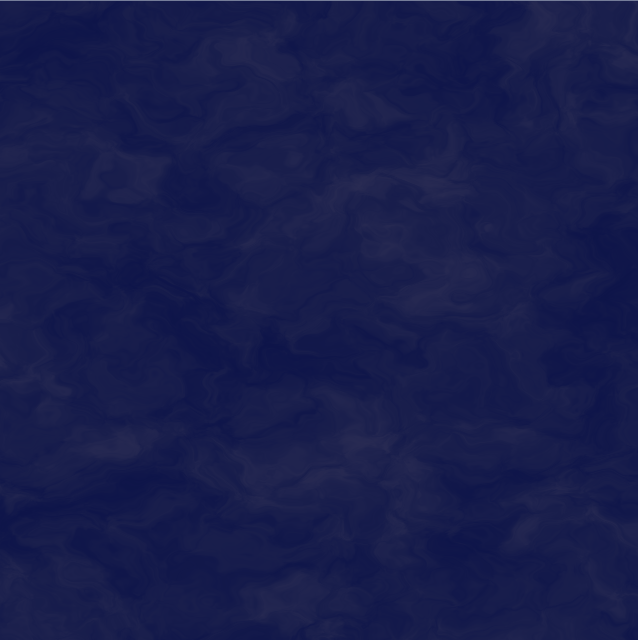
Reproduce this texture procedurally as a WebGL 1 fragment shader.

```glsl
precision highp float;
// Crumpled navy cloth: broad soft shading plus fine dark creases.
// Both come from gradient noise whose domain is bent by further noise,
// and the summed tone is mapped from deep navy to a greyer slate blue.

uniform vec2 u_resolution;

const vec3 DEEP_NAVY = vec3(0.052, 0.078, 0.287);
const vec3 MID_NAVY = vec3(0.100, 0.120, 0.300);
const vec3 SLATE_BLUE = vec3(0.162, 0.170, 0.325);
const vec3 EDGE_COLOR = vec3(0.46, 0.49, 0.60);

const vec2 STRETCH = vec2(0.85, 1.3);   // features run wider than tall
const float BROAD_SCALE = 3.2;
const float BROAD_GAIN = 0.50;
const float CREASE_SCALE = 9.0;
const float CREASE_GAIN = 0.72;
const float CREASE_MEAN = 0.46;
const float CREASE_FALLOFF = 0.64;
const float BEND_SCALE = 4.5;
const float BEND_AMOUNT = 0.11;
const float RIPPLE_SCALE = 15.0;
const float RIPPLE_AMOUNT = 0.032;
const float MEAN_TONE = 0.43;
const float EDGE_WIDTH = 0.002;

const mat2 OCTAVE_TURN = mat2(1.62, 1.18, -1.18, 1.62);

// Unit gradient at a lattice point
vec2 gradient(vec2 cell) {
  vec3 h = fract(cell.xyx * vec3(0.1031, 0.1030, 0.0973));
  h += dot(h, h.yzx + 33.33);
  float angle = 6.28318 * fract((h.x + h.y) * h.z);
  return vec2(cos(angle), sin(angle));
}

float gradientNoise(vec2 p) {
  vec2 cell = floor(p);
  vec2 f = p - cell;
  vec2 blend = f * f * f * (f * (f * 6.0 - 15.0) + 10.0);
  vec2 right = vec2(1.0, 0.0);
  vec2 up = vec2(0.0, 1.0);
  float a = dot(gradient(cell), f);
  float b = dot(gradient(cell + right), f - right);
  float c = dot(gradient(cell + up), f - up);
  float d = dot(gradient(cell + 1.0), f - 1.0);
  return mix(mix(a, b, blend.x), mix(c, d, blend.x), blend.y);
}

float fractalNoise(vec2 p) {
  float sum = 0.0;
  float amplitude = 1.0;
  for (int i = 0; i < 4; i++) {
    sum += amplitude * gradientNoise(p);
    p = OCTAVE_TURN * p + 17.3;
    amplitude *= 0.55;
  }
  return sum;
}

// Folded noise: soft puffs parted by narrow dark valleys
float creases(vec2 p) {
  float sum = 0.0;
  float amplitude = 1.0;
  for (int i = 0; i < 4; i++) {
    float n = gradientNoise(p);
    sum += amplitude * sqrt(n * n + 0.002);
    p = OCTAVE_TURN * p + 9.7;
    amplitude *= CREASE_FALLOFF;
  }
  return sum;
}

vec2 noisePair(vec2 p) {
  return vec2(fractalNoise(p), fractalNoise(p + vec2(41.7, 23.1)));
}

void main() {
  vec2 uv = gl_FragCoord.xy / u_resolution.y;
  vec2 cloth = uv * STRETCH + vec2(3.7, 5.2);

  // Large bends first, then small ripples along them
  vec2 bent = cloth + BEND_AMOUNT * noisePair(cloth * BEND_SCALE);
  vec2 rippled = bent + RIPPLE_AMOUNT * noisePair(bent * RIPPLE_SCALE);

  float broad = fractalNoise(bent * BROAD_SCALE);
  float folds = creases(rippled * CREASE_SCALE) - CREASE_MEAN;
  float tone = MEAN_TONE + BROAD_GAIN * broad + CREASE_GAIN * folds;
  tone = smoothstep(-0.2, 1.2, tone);

  vec3 color = mix(DEEP_NAVY, MID_NAVY, smoothstep(0.0, 0.5, tone) * 0.4
                   + 0.6 * clamp(tone * 2.0, 0.0, 1.0));
  color = mix(color, SLATE_BLUE, clamp(tone * 2.0 - 1.0, 0.0, 1.0));

  // Thin pale line along the top edge
  float fromTop = 1.0 - uv.y;
  float edge = 1.0 - smoothstep(0.6 * EDGE_WIDTH, 1.2 * EDGE_WIDTH, fromTop);
  gl_FragColor = vec4(mix(color, EDGE_COLOR, edge), 1.0);
}
```
